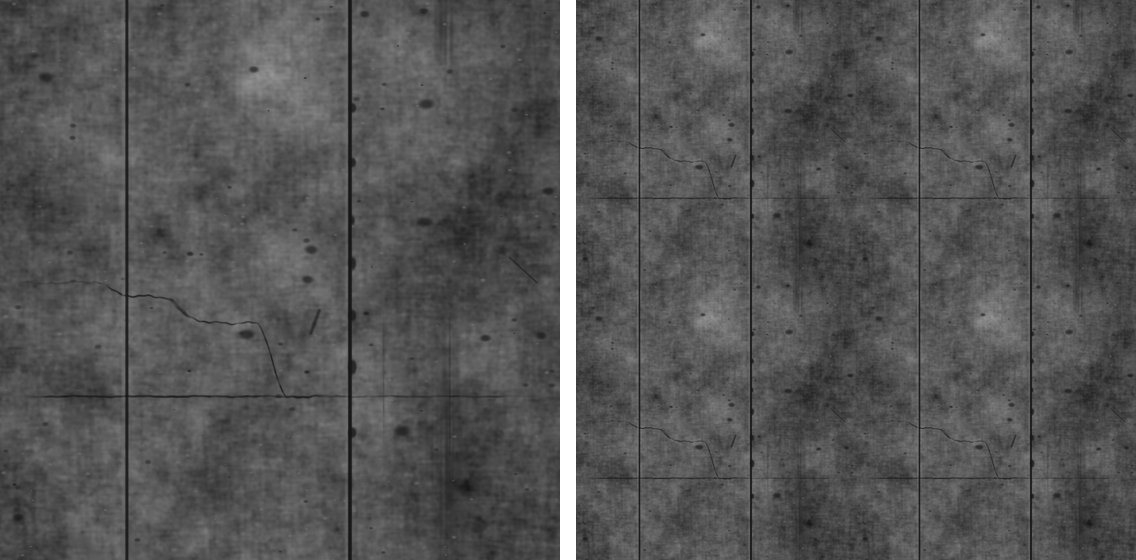
Left, the tile; right, the same tile 2 across and 2 down.
Reproduce this texture procedurally as a Shadertoy shader.

```glsl
const float TAU = 6.2831853;
const vec3 CONCRETE = vec3(0.318);
const vec3 GROOVE = vec3(0.085);
const vec3 STAIN = vec3(0.15);
const vec3 DUST = vec3(0.46);

vec3 hash3(vec2 p, float seed) {
    vec3 q = fract(vec3(p.xyx + seed * 17.3) * vec3(0.1031, 0.1030, 0.0973));
    q += dot(q, q.yxz + 33.33);
    return fract((q.xxy + q.yzz) * q.zyx);
}

// Shortest offset between two points on the repeating canvas
vec2 wrapOffset(vec2 a, vec2 b) {
    return fract(a - b + 0.5) - 0.5;
}

// Cellular noise: one soft bump of random sign per cell, wrapping at the edges
float bumpNoise(vec2 uv, vec2 cells, float seed) {
    vec2 p = uv * cells, base = floor(p);
    float sum = 0.0;
    for (int y = -1; y <= 1; y++)
    for (int x = -1; x <= 1; x++) {
        vec2 cell = base + vec2(x, y);
        vec3 rnd = hash3(mod(cell, cells), seed);
        vec2 d = p - cell - rnd.xy;
        float k = max(0.0, 1.0 - dot(d, d));
        sum += (rnd.z * 2.0 - 1.0) * k * k;
    }
    return sum;
}

float layeredNoise(vec2 uv) {
    float sum = 0.0, amplitude = 0.042, cells = 4.0;
    for (int i = 0; i < 7; i++) {
        sum += amplitude * bumpNoise(uv, vec2(cells), float(i));
        cells = floor(cells * 1.9);
        amplitude *= 0.93;
    }
    return sum;
}

// Sparse round pits of random size
float pits(vec2 uv, float cells, float rarity, float seed) {
    vec2 p = uv * cells;
    vec3 rnd = hash3(mod(floor(p), cells), seed);
    float radius = 0.28 * smoothstep(rarity, 1.0, rnd.z);
    float d = length((fract(p) - mix(vec2(0.35), vec2(0.65), rnd.xy)) * vec2(0.8, 1.2));
    return (1.0 - smoothstep(radius * 0.3, radius + 0.02, d)) * step(rarity, rnd.z);
}

float glow(vec2 uv, vec2 center, vec2 size) {
    vec2 d = wrapOffset(uv, center) / size;
    return exp(-dot(d, d));
}

float stroke(float dist, float halfWidth, float soft) {
    return 1.0 - smoothstep(max(halfWidth - soft, 0.0), halfWidth + soft, abs(dist));
}

float span(float x, float from, float to, float fade) {
    return smoothstep(from, from + fade, x) * (1.0 - smoothstep(to - fade, to, x));
}

float segmentDist(vec2 uv, vec2 a, vec2 b) {
    vec2 pa = wrapOffset(uv, a), ba = b - a;
    return length(pa - ba * clamp(dot(pa, ba) / dot(ba, ba), 0.0, 1.0));
}

float wobble(float t) {
    return sin(TAU * t * 9.0) + 0.6 * sin(TAU * t * 23.0 + 1.3) + 0.4 * sin(TAU * t * 51.0 + 4.0);
}

// Height of the stepped crack at x
float crackPath(float x) {
    float y = 0.495 - 0.025 * smoothstep(0.18, 0.23, x) - 0.046 * smoothstep(0.29, 0.36, x);
    return y - 0.132 * smoothstep(0.455, 0.515, x) + 0.0018 * wobble(x);
}

// Chipped spots down the right side of a joint
float chips(vec2 uv, float x, float soft) {
    float mask = 0.0;
    for (int i = 0; i < 7; i++) {
        vec3 rnd = hash3(vec2(i, 3), 5.0);
        vec2 center = vec2(x + 0.004, 0.81 - 0.095 * float(i) + 0.03 * (rnd.x - 0.5));
        vec2 d = wrapOffset(uv, center) * vec2(1.0, mix(0.4, 0.9, rnd.y));
        mask = max(mask, stroke(length(d), mix(0.003, 0.008, rnd.z), soft * 1.5));
    }
    return mask;
}

void mainImage(out vec4 fragColor, in vec2 fragCoord) {
    vec2 uv = fragCoord / iResolution.xy;
    float soft = max(0.0016, 1.0 / iResolution.y);
    float rough = bumpNoise(uv, vec2(80.0), 11.0);

    // Cloudy slab with fine brushed grain
    float tone = layeredNoise(uv);
    tone += 0.022 * bumpNoise(uv, vec2(45.0, 190.0), 12.0);
    tone += 0.018 * bumpNoise(uv, vec2(150.0, 14.0), 13.0);
    tone += 0.055 * glow(uv, vec2(0.52, 0.85), vec2(0.20, 0.22));
    tone += 0.075 * glow(uv, vec2(0.64, 0.25), vec2(0.07, 0.10));
    tone += 0.045 * glow(uv, vec2(0.50, 0.09), vec2(0.12, 0.07));
    tone -= 0.055 * glow(uv, vec2(0.0, 0.62), vec2(0.17, 0.15));
    tone -= 0.060 * glow(uv, vec2(0.78, 0.56), vec2(0.12, 0.13));
    tone -= 0.035 * glow(uv, vec2(0.86, 0.03), vec2(0.13, 0.14));
    vec3 color = CONCRETE + tone;

    // Vertical drip stains
    float streaks = 0.5 + 0.5 * bumpNoise(uv, vec2(170.0, 6.0), 21.0);
    float drip = glow(uv, vec2(0.80, 0.20), vec2(0.028, 0.19)) + glow(uv, vec2(0.797, 0.94), vec2(0.014, 0.06));
    color = mix(color, STAIN, clamp(drip * (0.2 + 0.7 * streaks), 0.0, 0.85));
    float runs = stroke(uv.x - 0.803, 0.0015, soft) * span(uv.y, 0.06, 0.46, 0.12);
    runs += 0.5 * stroke(uv.x - 0.685, 0.001, soft) * span(uv.y, 0.18, 0.48, 0.1);
    color = mix(color, STAIN, runs * (0.45 + 0.3 * rough));
    color = mix(color, DUST, 0.3 * stroke(uv.x - 0.103, 0.003, 0.004) * span(uv.y, 0.82, 0.99, 0.07));

    // Pits and pale flecks
    color = mix(color, GROOVE, 0.65 * pits(uv, 19.0, 0.93, 31.0));
    color = mix(color, STAIN, 0.6 * pits(uv, 43.0, 0.94, 32.0));
    color = mix(color, DUST, 0.5 * pits(uv, 61.0, 0.94, 33.0));

    // Crack, thinned by its slope, and short scratches
    float slope = (crackPath(uv.x + 0.001) - crackPath(uv.x - 0.001)) / 0.002;
    float crackDist = (uv.y - crackPath(uv.x)) / sqrt(1.0 + slope * slope);
    float crack = stroke(crackDist, 0.0011 + 0.002 * span(uv.x, 0.29, 0.35, 0.025), soft);
    crack *= span(uv.x, 0.01, 0.61, 0.06) * mix(0.3, 0.8, smoothstep(0.14, 0.22, uv.x));
    color = mix(color, GROOVE, crack * clamp(0.8 + 0.5 * rough, 0.0, 1.0));
    float scratch = stroke(segmentDist(uv, vec2(0.555, 0.405), vec2(0.570, 0.445)), 0.0025, 0.003);
    scratch += stroke(segmentDist(uv, vec2(0.91, 0.54), vec2(0.958, 0.496)) + 0.001 * rough, 0.001, soft);
    color = mix(color, GROOVE, 0.6 * scratch);

    // Faint broken horizontal joint
    float level = stroke(uv.y - 0.292 - 0.0006 * wobble(uv.x), 0.0018, soft) * span(uv.x, 0.02, 0.97, 0.1);
    level *= mix(0.8, 0.4, smoothstep(0.25, 0.65, uv.x)) + 0.2 * rough;
    color = mix(color, GROOVE, clamp(level, 0.0, 1.0));

    // Two deep vertical joints with pale left lips
    float leftX = uv.x - 0.2266, rightX = uv.x - 0.625;
    float lips = stroke(leftX + 0.006, 0.002, 0.003) + stroke(rightX + 0.006, 0.002, 0.003);
    color = mix(color, DUST, lips * (0.4 + 0.2 * rough));
    color = mix(color, GROOVE, 0.75 * chips(uv, 0.625, soft));
    color = mix(color, GROOVE, 0.88 * stroke(leftX, 0.0026, soft));
    color = mix(color, GROOVE, 0.97 * stroke(rightX, 0.0033, soft));

    fragColor = vec4(clamp(color, 0.0, 1.0), 1.0);
}
```
